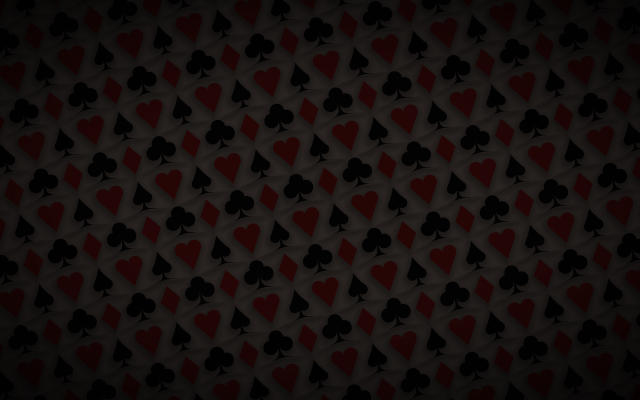
Reproduce this pattern procedurally as a Shadertoy shader.

```glsl
// Tilted lattice of card suits (clubs, diamonds, hearts, spades) on dark felt with a vignette.
#define UNITS 720.0                    // design units per canvas height
#define TILT 0.2688                    // lattice rotation in radians
#define CELL vec2(110.0, 131.0)        // one repeat holds all four suits
#define ANCHOR vec2(-39.7, 22.5)       // position of one club from the centre
#define FELT vec3(0.168, 0.146, 0.136)
#define RED vec3(0.150, 0.022, 0.021)
#define BLACK vec3(0.008, 0.007, 0.007)
#define SHADOW_SHIFT vec2(-2.0, -5.0)
#define SHADOW_REACH 17.0
#define SHADOW_DEPTH 0.36

// Repeats the plane around a centre.
vec2 tile(vec2 p, vec2 centre) {
    return mod(p - centre + 0.5 * CELL, CELL) - 0.5 * CELL;
}

// Two round lobes at (+-side, 0) drawn down to a point at (0, -depth).
float heart(vec2 p, float side, float radius, float depth, float pinch) {
    p.x = abs(p.x);
    vec2 lobe = vec2(side, 0.0);
    vec2 tip = vec2(0.0, -depth);
    float reach = length(lobe - tip);
    float angle = atan(side, depth) + asin(radius / reach);
    vec2 normal = vec2(cos(angle), -sin(angle));
    vec2 edge = vec2(sin(angle), cos(angle));
    float along = clamp(dot(p - tip, edge) / sqrt(reach * reach - radius * radius), 0.0, 1.0);
    float flank = dot(p - tip, normal) + pinch * 4.0 * along * (1.0 - along);
    float wedge = max(max(flank, dot(p - lobe, edge)), p.y - 3.0);
    return min(length(p - lobe) - radius, wedge);
}

// Slim stem that flares into an arched foot.
float stem(vec2 p, float top, float foot) {
    float drop = top - foot;
    float t = clamp((top - p.y) / drop, 0.0, 1.0);
    float halfWidth = 1.8 + 16.5 * pow(t, 6.0);
    float slope = 99.0 * pow(t, 5.0) / drop;
    float sides = (abs(p.x) - halfWidth) / sqrt(1.0 + slope * slope);
    float arch = foot + 2.5 * max(0.0, 1.0 - p.x * p.x / 335.0);
    return max(sides, max(p.y - top, arch - p.y));
}

float club(vec2 p) {
    float lobes = min(length(p - vec2(0.0, 12.0)), length(vec2(abs(p.x) - 14.0, p.y + 3.0)));
    return min(lobes - 13.0, stem(p, 0.0, -28.5));
}

float spade(vec2 p) {
    return min(heart(vec2(p.x, -p.y), 8.5, 9.2, 32.0, 1.2), stem(p, 0.0, -23.0));
}

float diamond(vec2 p) {
    vec2 extent = vec2(18.3, 26.5);
    vec2 q = abs(p) / extent;
    return (q.x + q.y - 1.0) * extent.x * extent.y / length(extent);
}

// Distances to the nearest black suit (x) and red suit (y).
vec2 suits(vec2 p) {
    float c = cos(TILT), s = sin(TILT);
    p -= ANCHOR;
    p = vec2(c * p.x + s * p.y, c * p.y - s * p.x);
    float black = min(club(tile(p, vec2(0.0))), spade(tile(p, vec2(55.0, -76.5))));
    float red = min(diamond(tile(p, vec2(55.0, -4.0))),
                    heart(tile(p, vec2(0.0, -53.0)), 12.0, 12.5, 40.0, 0.0));
    return vec2(black, red);
}

void mainImage(out vec4 fragColor, in vec2 fragCoord) {
    vec2 p = (fragCoord - 0.5 * iResolution.xy) / iResolution.y * UNITS;
    float pixel = UNITS / iResolution.y;

    // Felt with soft shadows under the suits
    vec2 shadowDist = suits(p - SHADOW_SHIFT);
    float shadow = 1.0 - smoothstep(-6.0, SHADOW_REACH, min(shadowDist.x, shadowDist.y));
    vec3 color = FELT * (1.0 - SHADOW_DEPTH * shadow);

    // Suits with smoothed edges
    vec2 cover = 1.0 - smoothstep(-0.6 * pixel, 0.6 * pixel, suits(p));
    color = mix(color, RED, cover.y);
    color = mix(color, BLACK, cover.x);

    // Vignette
    vec2 uv = fragCoord / iResolution.xy - 0.5;
    color *= 1.0 - 0.85 * smoothstep(0.2, 0.85, length(uv * vec2(1.0, 1.1)));

    fragColor = vec4(color, 1.0);
}
```
